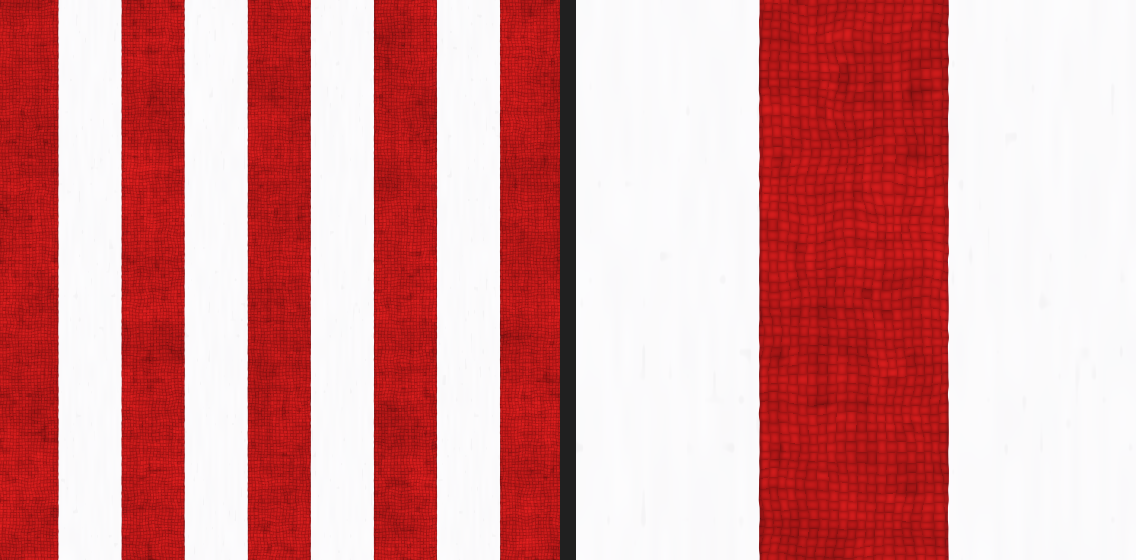
Left: the whole. Right: its middle third, enlarged.
Give the GLSL for this pattern, as a Shadertoy shader.

```glsl
// Vertical red and white stripes on plain-woven cloth.
// A signed distance places the stripes; a checkerboard of rounded threads,
// stretched noise and fine flecks give the dyed bands their woven wear.

const float STRIPE_PERIOD = 0.2253;
const float STRIPE_HALF_WIDTH = 0.0563;
const float STRIPE_CENTER = 0.4987;
const float THREADS = 176.0;
const vec3 RED = vec3(0.70, 0.088, 0.088);
const vec3 SEAM_RED = vec3(0.54, 0.08, 0.09);
const vec3 WHITE = vec3(0.985, 0.982, 0.987);

float hash(vec2 p) {
    vec3 q = fract(vec3(p.xyx) * 0.1031);
    q += dot(q, q.yzx + 33.33);
    return fract((q.x + q.y) * q.z);
}

float noise(vec2 p) {
    vec2 cell = floor(p);
    vec2 f = fract(p);
    f = f * f * (3.0 - 2.0 * f);
    float low = mix(hash(cell), hash(cell + vec2(1.0, 0.0)), f.x);
    float high = mix(hash(cell + vec2(0.0, 1.0)), hash(cell + 1.0), f.x);
    return mix(low, high, f.y);
}

float fbm(vec2 p) {
    float sum = 0.0;
    float amplitude = 0.5;
    for (int i = 0; i < 4; i++) {
        sum += amplitude * noise(p);
        p = p * 2.03 + 17.3;
        amplitude *= 0.5;
    }
    return sum / 0.9375;
}

// Signed distance to the nearest stripe, negative inside.
float stripeDistance(float x, float center, float period, float halfWidth) {
    float local = mod(x - center + 0.5 * period, period) - 0.5 * period;
    return abs(local) - halfWidth;
}

// Height of a plain weave, 0 in the gaps and 1 on thread crowns.
float weaveHeight(vec2 p) {
    vec2 cell = floor(p);
    vec2 f = fract(p) - 0.5;
    float weftOnTop = mod(cell.x + cell.y, 2.0);
    vec2 axes = mix(f, f.yx, weftOnTop);
    float across = 1.0 - 4.0 * axes.x * axes.x;
    float along = 1.0 - 2.0 * axes.y * axes.y;
    return across * along;
}

// Brightness of the dyed cloth around 1: threads, slubs, mottling and specks.
float dyedShade(vec2 uv, float threads) {
    vec2 wobble = vec2(noise(uv * 45.0), noise(uv * 45.0 + 31.7)) - 0.5;
    vec2 p = uv * threads + wobble * 0.9;
    float threadTone = hash(floor(p) + 5.0) - 0.5;
    float slubs = noise(uv * vec2(18.0, threads)) + noise(uv * vec2(threads, 18.0)) - 1.0;
    float mottle = fbm(uv * 13.0) - 0.5;
    float specks = smoothstep(0.78, 0.95, noise(uv * 75.0 + 9.0));
    return 1.0 + 0.26 * (weaveHeight(p) - 0.55) + 0.10 * threadTone
        + 0.09 * slubs + 0.24 * mottle - 0.12 * specks;
}

// Brightness of the plain cloth: faint upright fibres and sparse flecks.
float plainShade(vec2 uv, float threads) {
    float fibres = noise(uv * vec2(threads, 24.0)) - 0.5;
    float flecks = smoothstep(0.88, 0.98, noise(uv * vec2(190.0, 70.0) + 3.0));
    return 1.0 + 0.012 * fibres - 0.025 * flecks;
}

void mainImage(out vec4 fragColor, in vec2 fragCoord) {
    vec2 uv = fragCoord / iResolution.y;
    float pixel = 1.0 / iResolution.y;

    // Stripe edge, nudged slightly from thread to thread.
    float fray = (noise(vec2(uv.y * THREADS, floor(uv.x / STRIPE_HALF_WIDTH))) - 0.5) * 0.0006;
    float d = stripeDistance(uv.x, STRIPE_CENTER, STRIPE_PERIOD, STRIPE_HALF_WIDTH) + fray;
    float inside = 1.0 - smoothstep(-0.6 * pixel, 0.6 * pixel, d);

    // Dyed bands darken in a narrow seam along their edges.
    float seam = smoothstep(-0.0028, -0.0004, d);
    float shade = dyedShade(uv, THREADS);
    vec3 red = mix(RED, SEAM_RED, 0.75 * seam) * shade;
    red += vec3(0.03, 0.05, 0.045) * max(shade - 1.0, 0.0);

    vec3 white = WHITE * plainShade(uv, THREADS);
    fragColor = vec4(clamp(mix(white, red, inside), 0.0, 1.0), 1.0);
}
```
